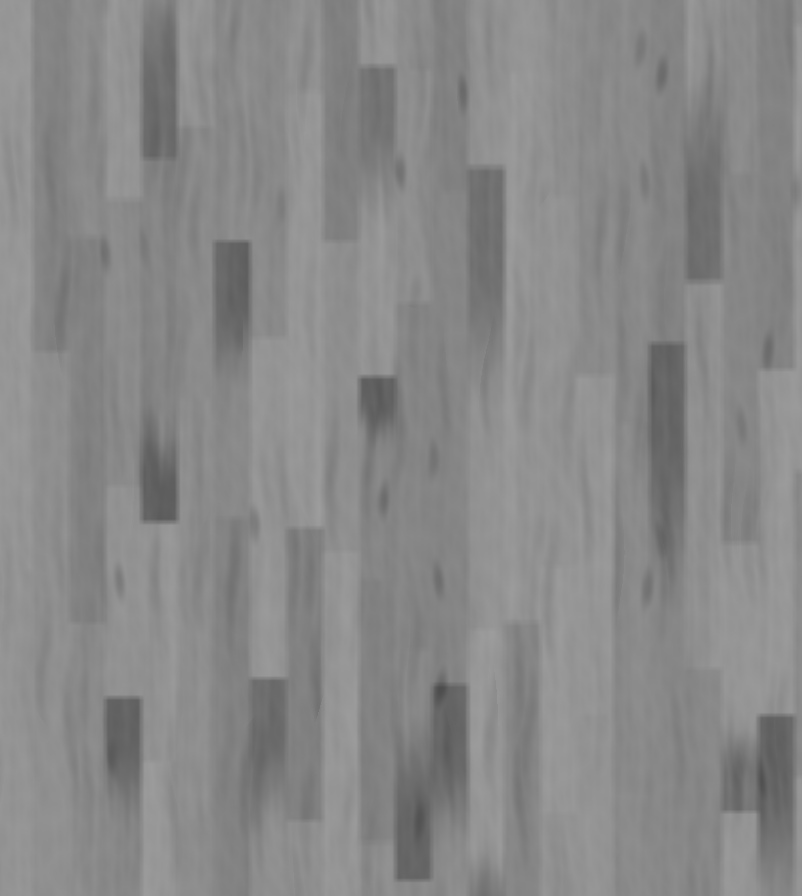
Give the GLSL for this texture, as a Shadertoy shader.

```glsl
// Grey wooden strip floor: narrow upright boards with staggered butt joints.
// Every board has its own tone, sine grain and sometimes a dark stained end;
// stretched cellular noise adds long streaks, mottling and small knots.

float hash(vec2 p) {
    return fract(sin(dot(p, vec2(127.1, 311.7))) * 43758.547);
}

// Cellular noise: x is the distance to the nearest point, y its random id
vec2 cellNoise(vec2 p) {
    vec2 cell = floor(p), nearest = vec2(9.0, 0.0);
    for (int j = -1; j <= 1; j++)
    for (int i = -1; i <= 1; i++) {
        vec2 c = cell + vec2(i, j);
        float d = length(c + vec2(hash(c), hash(c + 37.3)) - p);
        if (d < nearest.x) nearest = vec2(d, hash(c + 71.9));
    }
    return nearest;
}

// Fine upright fibres from layered, slightly bent sines
float grain(vec2 p, float seed) {
    float sum = 0.0, freq = 95.0, amp = 0.5;
    for (int k = 0; k < 5; k++) {
        float phase = seed * 40.0 + float(k) * 2.3;
        float bend = 1.3 * sin(p.y * (5.0 + 3.0 * float(k)) + phase * 1.7);
        sum += amp * sin(p.x * freq + phase + bend);
        freq *= 1.63;
        amp *= 0.76;
    }
    return sum;
}

// Brightness of one board; along runs 0..1 from its lower to its upper joint
float board(vec2 id, float along, float len, vec2 p) {
    float seed = hash(id + 5.7);
    float fibre = grain(p, seed);
    float tone = 0.593 - 0.092 * pow(hash(id), 1.6);
    tone += 0.012 * fibre * (0.5 + seed);

    // Dark stain, crisp at the joint and fading along the board
    float fromJoint = (hash(id + 11.3) < 0.4 ? along : 1.0 - along) * len;
    float reach = mix(0.09, 0.27, hash(id + 23.1));
    float stain = 1.0 - smoothstep(0.35 * reach, reach, fromJoint + 0.015 * fibre);
    stain *= step(0.79, hash(id + 31.9));
    return tone - stain * (0.135 + 0.03 * fibre);
}

// One column of boards, blended softly across its joints
float column(float col, vec2 p) {
    float len = mix(0.26, 0.52, hash(vec2(col, 3.1)));
    float v = p.y / len + 9.0 * hash(vec2(col, 8.4));
    v += 0.13 * sin(v * 2.3 + col);
    float row = floor(v), along = fract(v);
    float side = along < 0.5 ? -1.0 : 1.0;
    float blend = 0.5 - 0.5 * smoothstep(0.0, 0.004 / len, min(along, 1.0 - along));
    return mix(board(vec2(col, row), along, len, p),
               board(vec2(col, row + side), along - side, len, p), blend);
}

void mainImage(out vec4 fragColor, in vec2 fragCoord) {
    vec2 p = fragCoord / iResolution.y;

    // Columns with soft long edges
    float x = p.x / 0.0405 + 0.1;
    float col = floor(x), across = fract(x);
    float side = across < 0.5 ? -1.0 : 1.0;
    float blend = 0.5 - 0.5 * smoothstep(0.0, 0.1, min(across, 1.0 - across));
    float grey = mix(column(col, p), column(col + side, p), blend);

    // Long streaks and faint mottling
    vec2 bent = p + vec2(0.004 * sin(p.y * 31.0 + p.x * 17.0), 0.0);
    vec2 streak = cellNoise(bent * vec2(46.0, 4.5) + 3.0);
    grey -= 0.055 * (1.0 - smoothstep(0.0, 0.5, streak.x)) * streak.y;
    grey += 0.022 * (cellNoise(bent * vec2(75.0, 26.0) + p.y * 9.0).x - 0.45);

    // Scattered slim knots
    vec2 knot = cellNoise(bent * vec2(30.0, 9.0) + 50.0);
    grey -= 0.1 * (1.0 - smoothstep(0.03, 0.28, knot.x)) * smoothstep(0.8, 1.0, knot.y);

    fragColor = vec4(vec3(clamp(grey, 0.3, 0.62)), 1.0);
}
```
